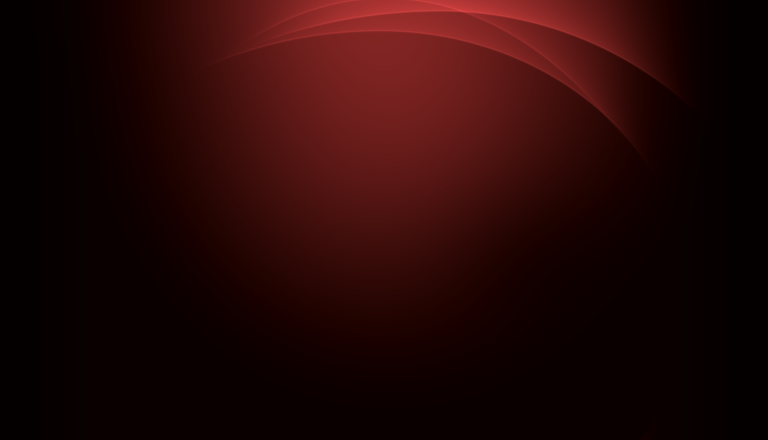
Give the GLSL for this background, as a Shadertoy shader.

```glsl
// A deep red backdrop: a soft glow high on a near-black field, crossed by
// three thin arcs. Each arc is a lopsided ellipse with a bright rim and a
// translucent sheet of light that fades outward from it.

// Lengths are in canvas heights; x is 0 at the centre, y is 0 at the bottom.
const float FLOOR_LIGHT = 0.04;
const vec2  GLOW_CENTRE = vec2(0.014, 0.887);
const float GLOW_LIGHT  = 0.44;
const float GLOW_LEFT   = 0.75;
const float GLOW_RIGHT  = 0.78;
const float GLOW_HEIGHT = 0.87;

const vec2  HAZE_CENTRE = vec2(-0.22, 1.03);
const vec2  HAZE_SIZE   = vec2(0.34, 0.17);
const float HAZE_LIGHT  = 0.07;

const vec2  SHADE_CENTRE = vec2(0.40, 0.37);
const vec2  SHADE_SIZE   = vec2(0.25, 0.20);
const float SHADE_DEPTH  = 0.55;

const float RIM_WIDTH  = 0.0022;
const float HALO_WIDTH = 0.016;
const float HALO_SHARE = 0.55;

struct Arc {
    vec2 top;     // highest point
    vec3 radii;   // left, right, vertical
    vec4 ends;    // left fade start and end, right fade start and end
    float rim;    // light on the edge
    float sheet;  // light just outside the edge
    float reach;  // fall-off length of the sheet
};

const Arc LOW_ARC   = Arc(vec2(-0.009, 0.930), vec3(0.792, 0.701, 0.606),
                          vec4(-0.46, -0.24, 0.45, 0.64), 0.11, 0.14, 0.18);
const Arc LONG_ARC  = Arc(vec2(0.127, 0.975), vec3(0.995, 0.837, 0.814),
                          vec4(-0.36, -0.08, 0.50, 0.75), 0.12, 0.18, 0.17);
const Arc STEEP_ARC = Arc(vec2(0.002, 1.004), vec3(0.905, 0.905, 1.584),
                          vec4(-0.37, -0.18, 0.36, 0.58), 0.09, 0.05, 0.12);

float gaussian(vec2 p, vec2 centre, vec2 size) {
    vec2 q = (p - centre) / size;
    return exp(-dot(q, q));
}

// Approximate signed distance to an arc, positive outside
float arcDistance(vec2 p, Arc arc) {
    vec2 q = p - arc.top + vec2(0.0, arc.radii.z);
    vec2 radii = vec2(q.x < 0.0 ? arc.radii.x : arc.radii.y, arc.radii.z);
    float k = length(q / radii);
    return k * (k - 1.0) / max(length(q / (radii * radii)), 1e-4);
}

float arcLight(vec2 p, Arc arc, float pixel) {
    float d = arcDistance(p, arc);
    float outside = smoothstep(-pixel, pixel, d);
    float fade = smoothstep(arc.ends.x, arc.ends.y, p.x)
               * (1.0 - smoothstep(arc.ends.z, arc.ends.w, p.x));

    // Rim: a fine core with a soft halo on the outer side
    float width = max(RIM_WIDTH, 0.6 * pixel);
    float rim = exp(-d * d / (width * width))
              + HALO_SHARE * outside * exp(-max(d, 0.0) / HALO_WIDTH);

    // Sheet: stronger to the right, dimming away from the edge
    float sheet = outside * exp(-max(d, 0.0) / arc.reach)
                * smoothstep(-0.5, 0.4, p.x);
    return fade * (arc.rim * rim * 0.75 + arc.sheet * sheet);
}

float backgroundLight(vec2 p) {
    vec2 q = p - GLOW_CENTRE;
    q /= vec2(q.x < 0.0 ? GLOW_LEFT : GLOW_RIGHT, GLOW_HEIGHT);
    float glow = GLOW_LIGHT * (1.0 - smoothstep(0.0, 1.0, length(q)));
    glow *= 1.0 - SHADE_DEPTH * gaussian(p, SHADE_CENTRE, SHADE_SIZE);
    return FLOOR_LIGHT + glow + HAZE_LIGHT * gaussian(p, HAZE_CENTRE, HAZE_SIZE);
}

// Maps brightness to black, maroon, then rose red
vec3 redRamp(float light) {
    return vec3(light, max(0.0, 0.35 * light - 0.032),
                       max(0.0, 0.36 * light - 0.045));
}

void mainImage(out vec4 fragColor, in vec2 fragCoord) {
    float pixel = 1.0 / iResolution.y;
    vec2 p = vec2(fragCoord.x - 0.5 * iResolution.x, fragCoord.y) * pixel;

    float light = backgroundLight(p)
                + arcLight(p, LOW_ARC, pixel)
                + arcLight(p, LONG_ARC, pixel)
                + arcLight(p, STEEP_ARC, pixel);

    // Darken the far sides
    light *= 1.0 - 0.6 * smoothstep(0.62, 0.85, abs(p.x));
    fragColor = vec4(redRamp(light), 1.0);
}
```
